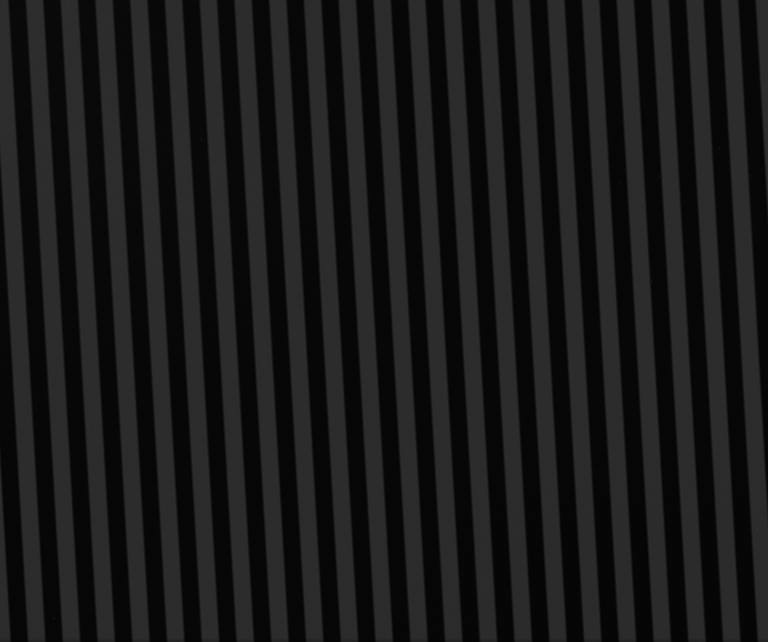
Write a WebGL 2 fragment shader that draws this pattern.

```glsl
#version 300 es
precision highp float;
// Dark, slightly slanted stripes of charcoal and near black, evenly spaced.
// A skewed coordinate is folded into periods; each band is a soft-edged
// distance test, then faint cloudiness, grain and dust are added.

#define REPEATS 22.1      // stripe pairs across the canvas
#define SLANT 0.0576      // sideways drift per unit of descent
#define OFFSET 0.3391     // centre of one black band at the top edge
#define BLACK_SHARE 0.5   // part of a period that is black
#define EDGE_SOFT 0.047   // half width of the blurred edge, in periods
#define GRAIN 0.006       // strength of the fine grain
#define CLOUD 0.010       // strength of the broad tone variation
#define DUST 0.035        // brightness of the dust specks
#define DUST_CELLS 24.0   // dust grid cells across the canvas

uniform vec2 u_resolution;
out vec4 outColor;

const vec3 BLACK = vec3(0.024, 0.024, 0.024);
const vec3 CHARCOAL = vec3(0.170, 0.170, 0.170);

float hash(vec2 p) {
    return fract(sin(dot(p, vec2(127.1, 311.7))) * 43758.5453);
}

float valueNoise(vec2 p) {
    vec2 cell = floor(p);
    vec2 f = fract(p);
    f = f * f * (3.0 - 2.0 * f);
    float low = mix(hash(cell), hash(cell + vec2(1.0, 0.0)), f.x);
    float high = mix(hash(cell + vec2(0.0, 1.0)), hash(cell + vec2(1.0, 1.0)), f.x);
    return mix(low, high, f.y);
}

// 0 inside a black band, 1 inside a charcoal band
float stripes(vec2 p, float pixel) {
    float phase = (p.x - OFFSET - SLANT * p.y) * REPEATS;
    float fromBlack = abs(fract(phase + 0.5) - 0.5);
    float soft = max(EDGE_SOFT, 0.7 * pixel * REPEATS);
    return smoothstep(-soft, soft, fromBlack - 0.5 * BLACK_SHARE);
}

// Sparse tiny specks, one candidate per grid cell
float dust(vec2 p, float pixel) {
    vec2 cell = floor(p * DUST_CELLS);
    vec2 spot = 0.2 + 0.6 * vec2(hash(cell + 3.7), hash(cell + 9.1));
    float dist = length(fract(p * DUST_CELLS) - spot) / DUST_CELLS;
    float present = step(0.985, hash(cell + 21.3));
    return present * (1.0 - smoothstep(0.0006, 0.0012 + pixel, dist));
}

void main() {
    // Canvas widths, with y measured down from the top edge
    float pixel = 1.0 / u_resolution.x;
    vec2 p = vec2(gl_FragCoord.x, u_resolution.y - gl_FragCoord.y) * pixel;

    float band = stripes(p, pixel);
    vec3 color = mix(BLACK, CHARCOAL, band);

    // Broad haze, a little lighter toward the upper left
    float haze = valueNoise(p * 4.0 + 5.0) - 0.5;
    float corner = 1.0 - smoothstep(0.0, 0.75, length(p));
    color += CLOUD * (0.5 * haze + corner * (1.0 - 0.7 * band));

    // Fine grain and dust
    color += GRAIN * (valueNoise(p * 380.0) - 0.5);
    color += DUST * dust(p, pixel) * (1.0 - 0.5 * band);

    // Thin shade along the bottom edge
    float fromBottom = gl_FragCoord.y * pixel;
    color *= mix(0.8, 1.0, smoothstep(0.0, 0.006, fromBottom));

    outColor = vec4(clamp(color, 0.0, 1.0), 1.0);
}
```
